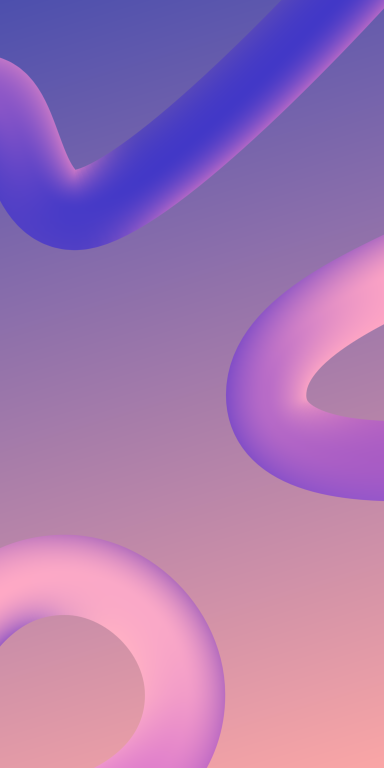
Reproduce this background procedurally as a WebGL 2 fragment shader.

```glsl
#version 300 es
precision highp float;
// Three glossy bent tubes in blue, violet and pink over a slanted dusk gradient.

uniform vec2 u_resolution;
out vec4 fragColor;

const int STEPS = 28;
const float RADIUS = 0.1045;

vec2 bezier(vec2 a, vec2 b, vec2 c, vec2 d, float t) {
    float s = 1.0 - t;
    return s * s * s * a + 3.0 * s * s * t * b + 3.0 * s * t * t * c + t * t * t * d;
}

// Keeps the nearest hit as (distance, signed offset to the left, path position).
vec3 trace(vec3 nearest, vec2 p, vec2 a, vec2 b, vec2 c, vec2 d, float start) {
    vec2 from = a;
    for (int i = 1; i <= STEPS; i++) {
        vec2 to = bezier(a, b, c, d, float(i) / float(STEPS));
        vec2 along = to - from;
        vec2 rel = p - from;
        float h = clamp(dot(rel, along) / dot(along, along), 0.0, 1.0);
        float dist = length(rel - along * h);
        if (dist < nearest.x) {
            float side = along.x * rel.y - along.y * rel.x < 0.0 ? -1.0 : 1.0;
            nearest = vec3(dist, side * dist, start + (float(i - 1) + h) / float(STEPS));
        }
        from = to;
    }
    return nearest;
}

mat3 blend(mat3 a, mat3 b, float t) {
    float k = smoothstep(0.0, 1.0, t);
    return a * (1.0 - k) + b * k;
}

// Palette columns are the left rim, the spine and the right rim; v runs 0 to 2.
vec3 tubeColor(mat3 first, mat3 middle, mat3 last, float v, float offset, float sharpness) {
    mat3 palette = v < 1.0 ? blend(first, middle, v) : blend(middle, last, v - 1.0);
    float across = clamp(offset / RADIUS, -1.0, 1.0);
    vec3 rim = across > 0.0 ? palette[0] : palette[2];
    return mix(palette[1], rim, pow(abs(across), sharpness));
}

vec3 paintTube(vec3 base, vec3 color, float dist, float pixel) {
    return mix(color, base, smoothstep(-0.7 * pixel, 0.7 * pixel, dist - RADIUS));
}

vec3 background(vec2 p) {
    float slope = (2.0 - p.y + 0.3 * p.x) / 2.3;
    return mix(vec3(0.30, 0.31, 0.68), vec3(0.98, 0.65, 0.65), clamp(slope, 0.0, 1.0));
}

vec3 blueTube(vec3 base, vec2 p, float pixel) {
    vec2 bend = vec2(0.195, 1.453);
    vec3 hit = vec3(9.0, 0.0, 0.0);
    hit = trace(hit, p, vec2(-0.031, 1.75), vec2(0.065, 1.719), vec2(0.052, 1.453), bend, 0.0);
    hit = trace(hit, p, bend, vec2(0.326, 1.453), vec2(0.651, 1.753), vec2(0.938, 2.065), 1.0);
    mat3 shoulder = mat3(0.75, 0.46, 0.78, 0.55, 0.34, 0.78, 0.30, 0.24, 0.78);
    mat3 elbow = mat3(0.80, 0.47, 0.78, 0.28, 0.23, 0.78, 0.32, 0.25, 0.77);
    mat3 arm = mat3(0.34, 0.28, 0.73, 0.26, 0.22, 0.78, 0.69, 0.40, 0.78);
    float v = hit.z + 1.5 * max(hit.z - 1.0, 0.0);
    return paintTube(base, tubeColor(shoulder, elbow, arm, v, hit.y, 1.9), hit.x, pixel);
}

vec3 violetTube(vec3 base, vec2 p, float pixel) {
    vec2 bend = vec2(0.693, 0.971);
    vec3 hit = vec3(9.0, 0.0, 0.0);
    hit = trace(hit, p, vec2(1.094, 1.318), vec2(0.911, 1.232), vec2(0.693, 1.128), bend, 0.0);
    hit = trace(hit, p, bend, vec2(0.693, 0.854), vec2(0.82, 0.799), vec2(1.042, 0.799), 1.0);
    mat3 upper = mat3(1.0, 0.65, 0.77, 1.0, 0.65, 0.77, 0.70, 0.43, 0.76);
    mat3 elbow = mat3(0.97, 0.63, 0.77, 0.72, 0.42, 0.78, 0.50, 0.30, 0.78);
    mat3 lower = mat3(0.71, 0.39, 0.76, 0.66, 0.36, 0.77, 0.59, 0.34, 0.79);
    return paintTube(base, tubeColor(upper, elbow, lower, hit.z, hit.y, 1.5), hit.x, pixel);
}

vec3 pinkTube(vec3 base, vec2 p, float pixel) {
    vec2 top = vec2(0.169, 0.503);
    vec2 right = vec2(0.482, 0.19);
    vec3 hit = vec3(9.0, 0.0, 0.0);
    hit = trace(hit, p, vec2(-0.104, 0.354), vec2(-0.026, 0.458), vec2(0.065, 0.503), top, 0.0);
    hit = trace(hit, p, top, vec2(0.331, 0.503), vec2(0.482, 0.357), right, 1.0);
    hit = trace(hit, p, right, vec2(0.482, 0.073), vec2(0.417, -0.031), vec2(0.286, -0.096), 2.0);
    mat3 tail = mat3(0.87, 0.56, 0.76, 1.0, 0.66, 0.77, 0.60, 0.36, 0.77);
    mat3 crown = mat3(0.70, 0.43, 0.74, 0.98, 0.66, 0.78, 1.0, 0.69, 0.77);
    mat3 foot = mat3(0.80, 0.42, 0.79, 0.86, 0.47, 0.80, 0.93, 0.58, 0.80);
    return paintTube(base, tubeColor(tail, crown, foot, hit.z / 1.5, hit.y, 1.8), hit.x, pixel);
}

void main() {
    vec2 p = gl_FragCoord.xy / u_resolution.x;
    float pixel = 1.0 / u_resolution.x;
    vec3 color = background(p);
    color = blueTube(color, p, pixel);
    color = violetTube(color, p, pixel);
    color = pinkTube(color, p, pixel);
    fragColor = vec4(color, 1.0);
}
```
